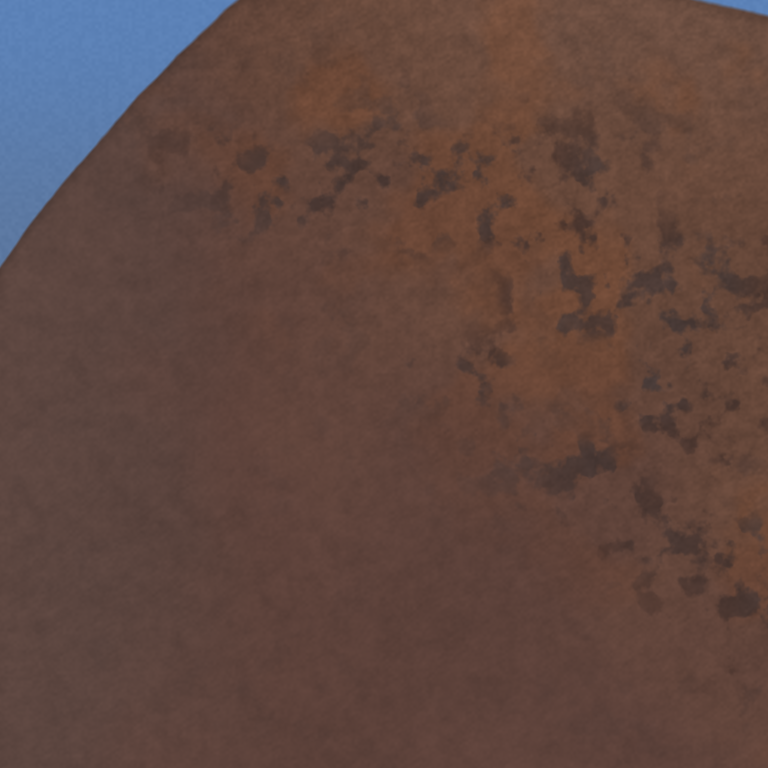
Give the GLSL for this texture, as a three.js fragment shader.

```glsl
// Draws a rounded brown rock face with mottled grain below a hazy blue sky.
varying vec2 vUv;

float hash(vec2 p) {
  return fract(sin(dot(p, vec2(127.1, 311.7))) * 43758.5453);
}

float noise(vec2 p) {
  vec2 i = floor(p);
  vec2 f = fract(p);
  f = f * f * (3.0 - 2.0 * f);
  return mix(mix(hash(i), hash(i + vec2(1.0, 0.0)), f.x),
             mix(hash(i + vec2(0.0, 1.0)), hash(i + 1.0), f.x), f.y);
}

float fbm(vec2 p) {
  float sum = 0.0;
  float amplitude = 0.533;
  for (int i = 0; i < 4; i++) {
    sum += amplitude * noise(p);
    p = mat2(1.6, 1.2, -1.2, 1.6) * p + 17.3;
    amplitude *= 0.5;
  }
  return sum;
}

// Height of the rock outline: a steep left shoulder and a gentle right slope.
float outline(float x) {
  float shoulder = 0.655 + 1.35 * x - 0.75 * x * x;
  return min(shoulder, 1.2 - 0.22 * x);
}

vec3 skyColor(vec2 p) {
  vec3 sky = mix(vec3(0.36, 0.47, 0.63), vec3(0.36, 0.51, 0.72), smoothstep(0.65, 1.0, p.y));
  return sky + 0.025 * (noise(p * 230.0) - 0.5);
}

vec3 rockColor(vec2 p) {
  // Broad tones: dull red below, warm brown above, grey haze on the left
  float broad = fbm(p * 5.0 + 3.0) - 0.5;
  float across = 0.5 * p.x + 0.55 * p.y - 0.56;
  vec3 rock = mix(vec3(0.370, 0.262, 0.232), vec3(0.398, 0.279, 0.224),
                  smoothstep(-0.2, 0.3, across + 0.3 * broad));
  float haze = 1.0 - smoothstep(0.0, 0.36, p.x + 0.3 * broad);
  rock = mix(rock, vec3(0.368, 0.285, 0.262), 0.75 * haze);
  rock += vec3(0.035, 0.035, 0.036) * smoothstep(0.72, 1.0, p.y) * smoothstep(0.3, 0.9, p.x);

  // Rusty patches
  float rust = smoothstep(0.5, 0.7, fbm(p * 9.0 + 41.0));
  rock += vec3(0.025, 0.002, -0.015) * rust * smoothstep(-0.15, 0.1, across);

  // Dark lichen gathered in a diagonal belt
  float belt = smoothstep(-0.08, 0.06, across) * (1.0 - smoothstep(0.22, 0.44, across));
  belt *= 1.0 - smoothstep(0.75, 0.95, p.y);
  belt *= smoothstep(0.34, 0.58, fbm(p * 8.0 + 9.0));
  float spots = smoothstep(0.50, 0.70, fbm(p * 38.0 + 23.0));
  vec3 lichen = mix(vec3(0.26, 0.18, 0.155), vec3(0.25, 0.215, 0.215), noise(p * 14.0));
  rock = mix(rock, lichen, spots * (0.09 + 0.68 * belt));

  // Mottling and short slanted fibres
  vec2 slant = vec2(p.x + 0.6 * p.y, p.y - 0.6 * p.x);
  float mottle = fbm(p * 60.0) - 0.5;
  float fibre = noise(slant * vec2(95.0, 190.0)) - 0.5;
  float grain = noise(p * 250.0 + 7.0) - 0.5;
  float rough = 0.65 + 0.5 * smoothstep(-0.15, 0.15, across);
  float relief = 0.14 * mottle + 0.055 * fibre + 0.06 * grain;
  return rock * (1.0 + 1.1 * rough * relief + 0.12 * broad);
}

void main() {
  float edge = outline(vUv.x) + 0.008 * (fbm(vUv * 22.0) - 0.5);
  float depth = (edge - vUv.y) * 0.65;
  vec3 rock = rockColor(vUv);

  // Thin darker rim where the rock meets the sky
  rock *= 1.0 - 0.12 * (1.0 - smoothstep(0.0, 0.014, depth));
  vec3 color = mix(skyColor(vUv), rock, smoothstep(-0.0025, 0.0025, depth));
  gl_FragColor = vec4(color, 1.0);
}
```
